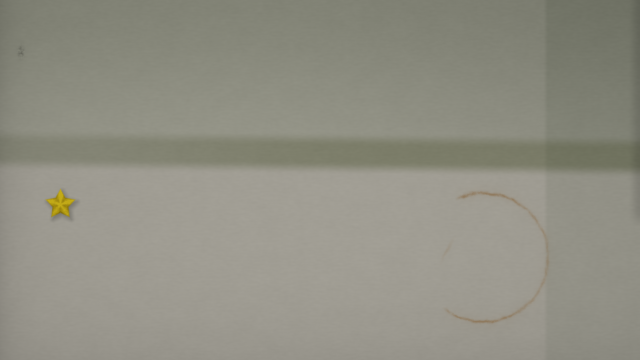
This texture is drawn by a WebGL 2 fragment shader. Its source:

```glsl
#version 300 es
precision highp float;

uniform vec2 u_resolution;
out vec4 fragColor;

// Lengths are in canvas heights
const vec3 WALL_LOW = vec3(0.632, 0.620, 0.582);
const vec3 WALL_HIGH = vec3(0.588, 0.588, 0.538);
const vec3 WALL_TOP = vec3(0.535, 0.540, 0.485);
const vec3 BAND_LEFT = vec3(0.525, 0.528, 0.465);
const vec3 BAND_RIGHT = vec3(0.478, 0.484, 0.402);
const vec3 STAIN = vec3(0.545, 0.440, 0.310);
const vec3 STAR_LIGHT = vec3(0.760, 0.665, 0.090);
const vec3 STAR_DARK = vec3(0.530, 0.445, 0.030);

const float BAND_Y = 0.584;
const float BAND_SLOPE = -0.011;
const float BAND_HALF = 0.047;
const float BAND_BLUR = 0.026;
const float PANEL_X = 1.516;
const float PANEL_BLUR = 0.008;
const vec2 RING_CENTER = vec2(1.343, 0.285);
const float RING_RADIUS = 0.179;
const float RING_WIDTH = 0.0042;
const vec2 STAR_CENTER = vec2(0.168, 0.432);
const float STAR_RADIUS = 0.043;
const float STAR_INNER = 0.54;
const vec2 SPECK_CENTER = vec2(0.058, 0.856);
const float GRAIN = 0.020;
const float MOTTLE = 0.014;
const float PI = 3.14159;

vec2 hashGradient(vec2 cell) {
    vec3 h = fract(cell.xyx * vec3(0.1031, 0.1030, 0.0973));
    h += dot(h, h.yzx + 33.33);
    float angle = 2.0 * PI * fract((h.x + h.y) * h.z);
    return vec2(cos(angle), sin(angle));
}

float gradientNoise(vec2 p) {
    vec2 i = floor(p), f = p - i;
    vec2 u = f * f * f * (f * (f * 6.0 - 15.0) + 10.0);
    vec2 e = vec2(1.0, 0.0);
    float low = mix(dot(hashGradient(i), f), dot(hashGradient(i + e), f - e), u.x);
    float high = mix(dot(hashGradient(i + e.yx), f - e.yx),
                     dot(hashGradient(i + 1.0), f - 1.0), u.x);
    return mix(low, high, u.y);
}

float fbm(vec2 p) {
    float sum = 0.0, gain = 0.5;
    for (int i = 0; i < 4; i++) {
        sum += gain * gradientNoise(p);
        p = p * 2.03 + 17.3;
        gain *= 0.5;
    }
    return sum;
}

// Signed distance to a five-pointed star with one tip up
float starDistance(vec2 p, float radius) {
    float sector = 2.0 * PI / 5.0;
    float a = abs(mod(atan(p.x, p.y) + 0.5 * sector, sector) - 0.5 * sector);
    vec2 q = length(p) * vec2(cos(a), sin(a));
    vec2 tip = vec2(radius, 0.0);
    vec2 edge = radius * STAR_INNER * vec2(cos(0.5 * sector), sin(0.5 * sector)) - tip;
    vec2 d = q - tip;
    float t = clamp(dot(d, edge) / dot(edge, edge), 0.0, 1.0);
    return length(d - edge * t) * sign(d.y * -edge.x + d.x * edge.y);
}

vec3 wallColor(vec2 p, float aspect) {
    float bandY = BAND_Y + BAND_SLOPE * p.x;
    vec3 upper = mix(WALL_HIGH, WALL_TOP, smoothstep(bandY, 1.0, p.y));
    upper *= 1.0 - 0.035 * smoothstep(0.6, 1.6, p.x);
    vec3 wall = mix(WALL_LOW, upper, smoothstep(-0.04, 0.04, p.y - bandY));

    // Horizontal shadow
    float band = 1.0 - smoothstep(BAND_HALF - BAND_BLUR, BAND_HALF + BAND_BLUR * 0.5,
                                  abs(p.y - bandY));
    wall = mix(wall, mix(BAND_LEFT, BAND_RIGHT, smoothstep(0.0, 1.1, p.x)), band * 0.92);

    // Side panel and dim borders
    float panel = smoothstep(-PANEL_BLUR, PANEL_BLUR, p.x - PANEL_X);
    wall *= 1.0 - panel * mix(vec3(0.055, 0.045, 0.055), vec3(0.085, 0.075, 0.09), p.y);
    wall *= 1.0 - 0.09 * exp(-p.x / 0.045);
    wall *= 1.0 - 0.05 * exp(-p.y / 0.10);
    float rightEdge = smoothstep(aspect - 0.035, aspect, p.x);
    wall *= 1.0 - 0.12 * rightEdge * smoothstep(0.36, 0.42, p.y);
    vec2 corner = vec2(p.x / aspect, p.y) - vec2(0.48, 0.4);
    return wall * (1.0 - 0.13 * dot(corner, corner));
}

float stainMask(vec2 p) {
    vec2 d = p - RING_CENTER;
    float angle = atan(d.y, d.x);
    float wobble = 0.010 * fbm(p * 26.0);
    float off = abs(length(d) - RING_RADIUS + wobble);
    float arc = smoothstep(-2.28, -2.12, angle) * (1.0 - smoothstep(1.88, 2.05, angle));
    float strength = 0.32 + 0.28 * smoothstep(0.75, 1.0, abs(sin(angle)));
    strength *= clamp(0.9 + 1.6 * fbm(p * 42.0 + 9.0), 0.25, 1.4);
    float line = exp(-off * off / (RING_WIDTH * RING_WIDTH)) + 0.22 * exp(-off / 0.012);
    // Faint inner trace at the left
    vec2 s = p - vec2(1.243, 0.305);
    float trace = exp(-pow((s.x - 0.5 * s.y + wobble) / 0.005, 2.0) - pow(s.y / 0.025, 2.0));
    return line * arc * strength + 0.20 * trace;
}

void main() {
    vec2 p = gl_FragCoord.xy / u_resolution.y;
    float pixel = 1.0 / u_resolution.y;
    vec3 color = wallColor(p, u_resolution.x / u_resolution.y);

    // Paper texture
    color += MOTTLE * fbm(p * vec2(14.0, 20.0));
    color += GRAIN * (0.6 * fbm(p * vec2(70.0, 110.0)) + 0.4 * gradientNoise(p * vec2(45.0, 150.0)));

    color = mix(color, STAIN, clamp(stainMask(p), 0.0, 0.75));

    // Small smudge
    vec2 speck = (p - SPECK_CENTER) / vec2(0.008, 0.015);
    float smudge = exp(-dot(speck, speck)) * clamp(0.6 + 2.0 * fbm(p * 110.0), 0.0, 1.0);
    color *= 1.0 - 0.26 * smudge;

    // Star with its contact shadow
    vec2 q = p - STAR_CENTER;
    float shadow = starDistance(q - vec2(0.005, -0.006), STAR_RADIUS);
    color *= 1.0 - 0.22 * (1.0 - smoothstep(-0.008, 0.014, shadow));
    float star = starDistance(q, STAR_RADIUS);
    float groove = 0.5 - 0.5 * cos(5.0 * atan(q.x, q.y));
    float relief = 0.65 * groove * smoothstep(0.002, 0.012, length(q))
                 + 0.30 * smoothstep(-0.006, 0.0, star) - 6.0 * q.y + 0.5 * fbm(p * 90.0);
    vec3 starColor = mix(STAR_LIGHT, STAR_DARK, clamp(relief, 0.0, 1.0));
    float blur = max(pixel, 0.0025);
    color = mix(color, starColor, 1.0 - smoothstep(-blur, blur, star));

    fragColor = vec4(color, 1.0);
}
```
